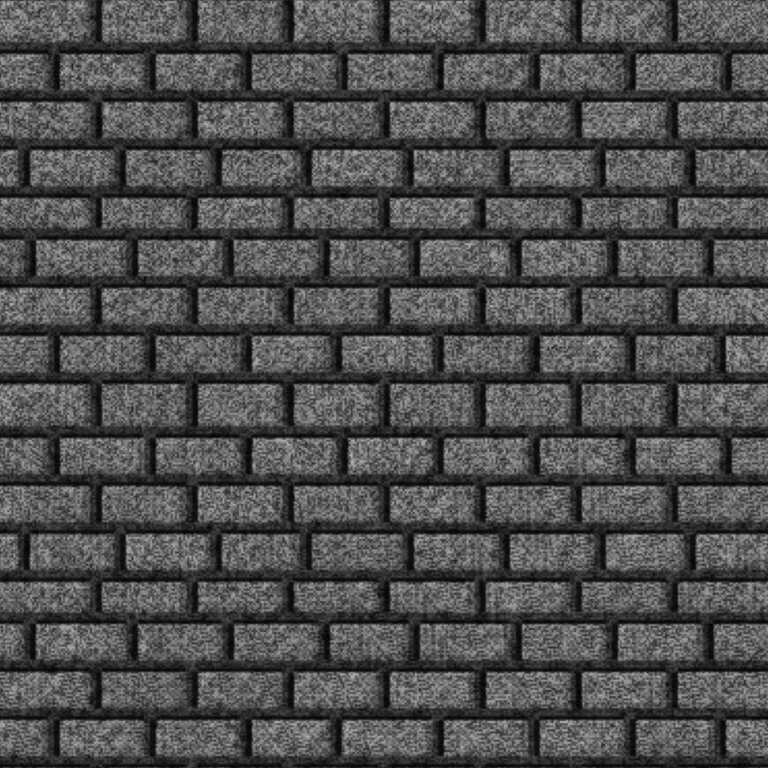
This texture is drawn by a WebGL 1 fragment shader. Its source:

```glsl
precision highp float;
// Grey stone brick wall: a 64 x 64 unit tile of eight courses, laid two by two.
// Each course finds its nearest vertical joint; soft bands then shade bricks,
// mortar and the dark line above and left of each brick, under unrepeated grain.
uniform vec2 u_resolution;

#define TILE 64.0         // units per tile
#define TILES 2.0         // tiles across and down
#define EDGE 0.3          // half width of soft edges, in units
#define BRICK 0.405
#define MORTAR 0.18
#define SHADOW 0.055
#define GRAIN_SCALE 2.9   // grain cells per unit
#define GRAIN 0.95
#define MOTTLE 0.4
#define BRICK_VARIATION 0.1

float hash(vec2 p) {
  return fract(sin(dot(p, vec2(127.1, 311.7))) * 43758.5453);
}

float noise(vec2 p) {
  vec2 i = floor(p), f = fract(p);
  f = f * f * (3.0 - 2.0 * f);
  return mix(mix(hash(i), hash(i + vec2(1, 0)), f.x),
             mix(hash(i + vec2(0, 1)), hash(i + vec2(1, 1)), f.x), f.y);
}

// Soft-edged interval: 1 between a and b
float band(float v, float a, float b) {
  return smoothstep(a - EDGE, a + EDGE, v) - smoothstep(b - EDGE, b + EDGE, v);
}

// Top of a course; the first is taller and the fifth shorter
float courseTop(float row) {
  return 8.0 * row + step(0.5, row) * step(row, 4.5);
}

// Left edges of the four bricks of a course
vec4 brickStarts(float row) {
  vec4 shift = vec4(1.0);
  if (row == 1.0) shift = vec4(10.0);
  if (row == 3.0) shift = vec4(5, 5, 5, 4);
  if (row == 5.0) shift = vec4(6, 7, 7, 7);
  if (row == 7.0) shift = vec4(10, 10, 10, 9);
  return vec4(0, 16, 32, 48) + shift;
}

void main() {
  // Wall position in units, measured down from the top left
  vec2 uv = gl_FragCoord.xy / u_resolution;
  vec2 wall = vec2(uv.x, 1.0 - uv.y) * TILE * TILES;

  // Course and depth within it; each begins with its dark top line
  float down = mod(wall.y + 1.0, TILE);
  float row = down < 40.0 ? max(floor((down - 1.0) / 8.0), 0.0) : floor(down / 8.0);
  float depth = down - courseTop(row);
  float height = courseTop(row + 1.0) - courseTop(row);

  // Signed distance to the nearest brick start, and to the start on the left
  vec4 starts = brickStarts(row);
  float side = TILE;
  float fromLeft = TILE;
  for (int k = 0; k < 4; k++) {
    float d = mod(wall.x - starts[k] + 0.5 * TILE, TILE) - 0.5 * TILE;
    if (abs(d) < abs(side)) side = d;
    fromLeft = min(fromLeft, mod(wall.x - starts[k], TILE));
  }

  // Joints are left out along the outer left and right borders
  float border = min(wall.x, TILE * TILES - wall.x);
  float joint = band(side, -2.0, 0.0) * step(1.5, border);
  float across = 1.0 - joint;
  float along = band(depth, 1.0, height - 1.0);
  float body = across * along;

  // Dark lines stop at the crossings of the joints
  float line = max(band(depth, EDGE, 1.3) * across,
                   band(side, -1.0, EDGE) * along * step(1.5, border));
  float mortar = mix(MORTAR, SHADOW, line);

  // Brick tone, with lit and worn rims
  vec2 id = vec2(floor(wall.x - fromLeft + 0.5), floor((wall.y + 1.0) / TILE) * 8.0 + row);
  float brick = BRICK * (1.0 + BRICK_VARIATION * (hash(id + 3.7) - 0.5));
  brick *= 1.0 + 0.06 * max(band(side, 0.0, 1.0), band(depth, 1.0, 2.0));
  brick *= 1.0 - 0.2 * band(side, -3.0, -2.0) * step(2.5, border);
  brick *= 1.0 - 0.1 * band(depth, height - 2.0, height - 1.0);

  // Coarse mottling and fine stone grain
  float mottle = MOTTLE * (noise(wall + 17.0) - 0.5) * mix(1.8, 1.0, body);
  float grain = GRAIN * (noise(wall * GRAIN_SCALE) - 0.5);
  float tone = mix(mortar, brick, body) * (1.0 + mottle + grain);
  gl_FragColor = vec4(vec3(clamp(tone, 0.0, 1.0)), 1.0);
}
```
